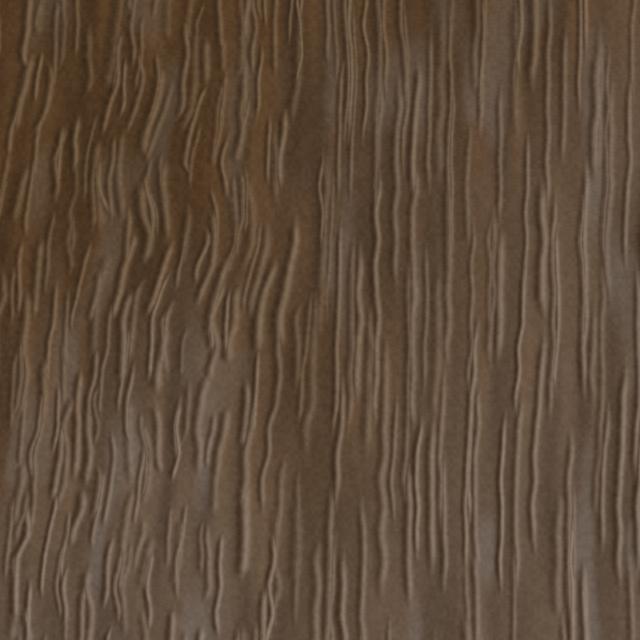
Reproduce this texture procedurally as a WebGL 1 fragment shader.

```glsl
precision highp float;
// Brown wood veneer: short wavy pores on the left, long straight pale grain on the right.
uniform vec2 u_resolution;

const vec3 WARM_WOOD = vec3(0.315, 0.225, 0.140);
const vec3 GREY_WOOD = vec3(0.385, 0.315, 0.255);
const vec3 WARM_PORE = vec3(0.475, 0.385, 0.290);
const vec3 GREY_PORE = vec3(0.560, 0.490, 0.435);
const vec3 GROOVE = vec3(0.215, 0.155, 0.105);
const vec3 HAZE = vec3(0.450, 0.405, 0.370);
const float SHORT_PORE = 0.19;
const float LONG_PORE = 0.42;
const float THIN = 0.0030;
const float THICK = 0.0058;
const float LEAN = 0.11;
const float GROOVE_DEPTH = 0.75;
const float GRAIN = 0.055;

float hash(vec2 p) {
  return fract(sin(dot(p, vec2(127.1, 311.7))) * 43758.5453);
}

float noise(vec2 p) {
  vec2 i = floor(p);
  vec2 f = fract(p);
  f = f * f * (3.0 - 2.0 * f);
  return mix(mix(hash(i), hash(i + vec2(1.0, 0.0)), f.x),
             mix(hash(i + vec2(0.0, 1.0)), hash(i + vec2(1.0)), f.x), f.y);
}

float bell(float d, float width) {
  return exp(-d * d / (width * width));
}

// Pores in one set of columns: x is the pale streak, y the dark groove on its left.
vec2 poreLayer(vec2 p, float columns, float seed) {
  vec2 result = vec2(0.0);
  float home = floor(p.x * columns);
  for (int k = -1; k <= 1; k++) {
    float column = home + float(k);
    float straight = smoothstep(0.35, 0.55, column / columns);
    float span = mix(SHORT_PORE, LONG_PORE, straight) * (0.8 + 0.4 * hash(vec2(column, seed)));
    float along = p.y / span + 7.0 * hash(vec2(column, seed + 3.0));
    vec2 id = vec2(column + 17.0 * seed, floor(along));
    float t = fract(along);

    // Tapered ends
    float start = 0.25 * hash(id + 0.3);
    float end = 1.0 - 0.30 * hash(id + 0.7);
    float body = smoothstep(start, start + 0.14, t) * (1.0 - smoothstep(end - 0.14, end, t));
    float strength = step(0.18, hash(id + 1.1)) * mix(0.5, 1.0, hash(id + 1.9));

    // Wandering centre line
    float wander = (noise(vec2(id.x * 5.3 + id.y, p.y * 24.0)) - 0.5) * mix(0.013, 0.006, straight);
    float centre = (column + 0.5 + 0.9 * (hash(id + 2.3) - 0.5)) / columns + wander;
    float pick = hash(id + 3.1);
    float width = mix(THIN, THICK, pick * pick) * (0.65 + 0.35 * body);
    float d = p.x - centre;
    vec2 pore = vec2(bell(d, width), bell(d + 1.9 * width, width * 1.2));
    result = max(result, pore * body * strength);
  }
  return result;
}

void main() {
  vec2 uv = gl_FragCoord.xy / u_resolution;

  // Grain flow: leaning and wavy on the left, upright on the right
  float loose = 1.0 - smoothstep(0.25, 0.65, uv.x);
  vec2 p = uv;
  p.x -= mix(0.015, LEAN, loose) * (uv.y - 0.5);
  p.x += (noise(uv * vec2(5.0, 8.0)) - 0.5) * mix(0.012, 0.026, loose);

  // Board colour: warm at the upper left, greyer at the lower right
  float cloud = noise(uv * vec2(4.0, 2.5) + 8.0) - 0.5;
  float warmth = smoothstep(0.1, 0.9,
    0.48 + 0.75 * (uv.y - 0.5) - 0.55 * (uv.x - 0.5) + 0.45 * cloud);
  vec3 color = mix(GREY_WOOD, WARM_WOOD, warmth);
  color *= 0.86 + 0.28 * noise(p * vec2(45.0, 5.0));

  // Soft greyish patches
  float haze = smoothstep(0.58, 0.9, noise(p * vec2(26.0, 7.0) + 31.0));
  color = mix(color, HAZE, haze * mix(0.65, 0.3, warmth));

  // Pores and their grooves
  vec2 pores = vec2(0.0);
  for (int i = 0; i < 3; i++) {
    float n = float(i);
    pores = max(pores, poreLayer(p, 21.0 + 7.0 * n, n + 1.0));
  }
  color = mix(color, GROOVE, GROOVE_DEPTH * pores.y);
  color = mix(color, mix(GREY_PORE, WARM_PORE, warmth), 0.9 * pores.x);

  // Fine mottling
  float mottle = 0.6 * noise(uv * vec2(190.0, 150.0)) + 0.4 * noise(uv * 320.0 + 5.0) - 0.5;
  color += GRAIN * mottle;

  gl_FragColor = vec4(color, 1.0);
}
```
